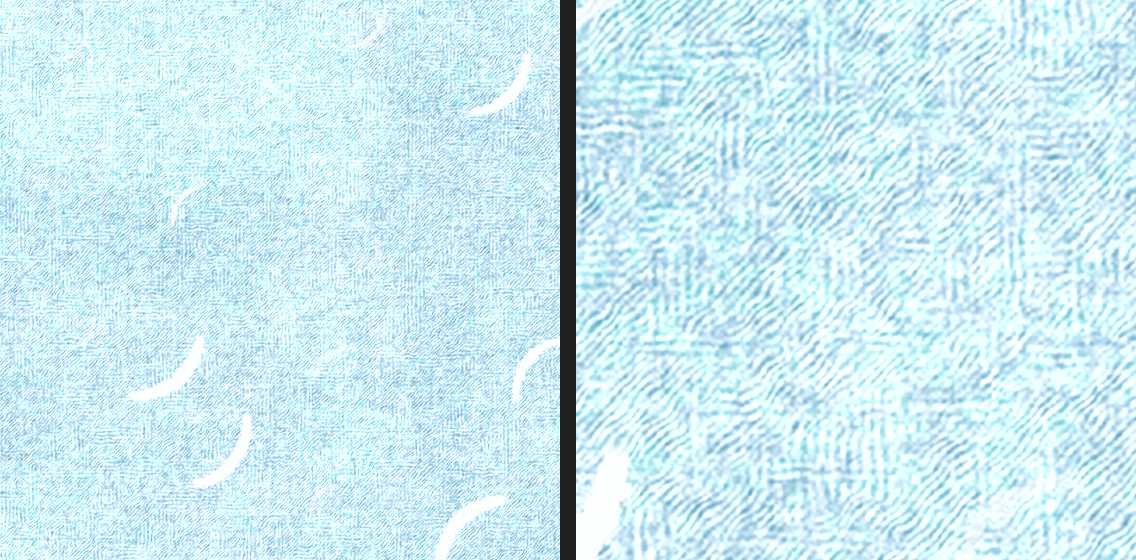
Left: the whole. Right: its middle third, enlarged.
Reproduce this texture procedurally as a WebGL 1 fragment shader.

```glsl
precision highp float;
// Pale blue twill cloth with irregular grain and scattered white crescent strokes.
uniform vec2 u_resolution;

#define THREADS 146.0        // weave periods across the canvas
#define TWILL 0.34           // strength of the woven ribs
#define GRAIN 0.80           // strength of the flecks and speckle
#define SLUB 0.34            // strength of long uneven threads
#define ARC_GRID 4.0         // crescent cells across the canvas
#define ARC_CHANCE 0.62      // share of cells that hold a crescent
#define SHADE vec3(0.55, 0.745, 0.84)
#define LIGHT vec3(1.03, 1.07, 1.10)
#define CYAN_SHIFT vec3(0.015, 0.07, 0.03)

const float TAU = 6.2831853;

float hash(vec2 p) {
  vec3 q = fract(vec3(p.xyx) * 0.1031);
  q += dot(q, q.yzx + 33.33);
  return fract((q.x + q.y) * q.z);
}

float noise(vec2 p) {
  vec2 cell = floor(p);
  vec2 f = fract(p);
  f = f * f * (3.0 - 2.0 * f);
  float low = mix(hash(cell), hash(cell + vec2(1.0, 0.0)), f.x);
  float high = mix(hash(cell + vec2(0.0, 1.0)), hash(cell + 1.0), f.x);
  return mix(low, high, f.y);
}

// Broken twill ribs, leaning to upright or level ribs in small patches.
float weave(vec2 uv) {
  float wobble = 6.0 * noise(uv * 88.0 + 7.0);
  float crossWobble = 5.0 * noise(uv * 80.0 + 33.0);
  vec2 phase = uv * THREADS * TAU;
  float twill = sin(phase.x - phase.y + wobble);
  float upright = sin(phase.x + 0.6 * crossWobble);
  float level = sin(phase.y + 0.6 * wobble);
  float uprightPatch = smoothstep(0.45, 0.85, noise(uv * vec2(52.0, 26.0) + 40.0));
  float levelPatch = smoothstep(0.50, 0.90, noise(uv * vec2(26.0, 52.0) + 90.0));
  float ribs = mix(mix(twill, upright, 0.8 * uprightPatch), level, 0.75 * levelPatch);
  return ribs * (0.3 + 1.1 * noise(uv * 105.0 + 64.0));
}

// Short flecks stretched along the rising diagonal, plus fine speckle.
float grain(vec2 uv) {
  vec2 diagonal = vec2(uv.x + uv.y, uv.x - uv.y) * 0.7071 + 3.0;
  float flecks = noise(diagonal * vec2(150.0, 290.0)) - 0.5;
  float speckle = noise(uv * 400.0 + 11.0) - 0.5;
  return 0.6 * flecks + 0.8 * speckle;
}

// Long thick and thin threads in both directions.
float slubs(vec2 uv) {
  float warp = noise(uv * vec2(240.0, 16.0) + 21.0);
  float weft = noise(uv * vec2(16.0, 240.0) + 55.0);
  return 0.5 * (warp + weft) - 0.5;
}

// Cover of one tapered arc whose middle lies at the origin of p.
float crescent(vec2 p, vec2 bulge, float radius, float width, float soft) {
  vec2 q = p + bulge * radius;
  float span = 0.80;
  float angle = acos(clamp(dot(q, bulge) / max(length(q), 1e-4), -1.0, 1.0));
  float along = angle / span;
  float halfWidth = width * (1.0 - 0.5 * along * along);
  float body = 1.0 - smoothstep(-soft, soft, abs(length(q) - radius) - halfWidth);
  return body * (1.0 - smoothstep(0.9, 1.05, along));
}

float crescents(vec2 uv, float roughness) {
  vec2 home = floor(uv * ARC_GRID);
  float soft = 0.0012 + 1.0 / u_resolution.y;
  float cover = 0.0;
  for (int j = -1; j <= 1; j++) {
    for (int i = -1; i <= 1; i++) {
      vec2 cell = home + vec2(float(i), float(j));
      vec2 seed = cell + 17.0;
      float present = step(hash(seed + 3.0), ARC_CHANCE);
      vec2 jitter = 0.2 + 0.6 * vec2(hash(seed + 31.0), hash(seed + 57.0));
      float size = hash(seed + 83.0);
      float side = hash(seed + 119.0) < 0.5 ? -1.0 : 1.0;
      float turn = 0.3 * (hash(seed + 151.0) - 0.5) - TAU / 8.0;
      vec2 bulge = side * vec2(cos(turn), sin(turn));
      float radius = mix(0.045, 0.125, size);
      float width = mix(0.005, 0.015, size * size) + 0.005 * roughness;
      vec2 p = uv - (cell + jitter) / ARC_GRID;
      float opacity = present * mix(0.6, 0.97, smoothstep(0.1, 0.5, size));
      cover = max(cover, opacity * crescent(p, bulge, radius, width, soft));
    }
  }
  return cover;
}

void main() {
  vec2 uv = gl_FragCoord.xy / u_resolution.y;
  float flecks = grain(uv);

  // Cloth brightness, with the palest threads held back from pure white
  float cloud = noise(uv * 5.0 + 2.0) + 0.8 * noise(uv * 16.0 + 8.0) - 0.9;
  float tone = 0.53 + TWILL * weave(uv) + GRAIN * flecks + SLUB * slubs(uv) + 0.13 * cloud;

  // Cyan drift, strongest towards the upper left
  float corner = 1.0 - smoothstep(0.1, 0.5, length((uv - vec2(0.27, 0.97)) * vec2(0.8, 1.0)));
  corner *= 0.5 + noise(uv * 12.0 + 28.0);
  float drift = noise(uv * 95.0 + 5.0) + 0.5 * noise(uv * 9.0 + 70.0) + 0.4 * corner;
  float cyan = smoothstep(0.55, 1.10, drift);
  tone += 0.06 * corner;
  tone -= 0.55 * max(tone - 0.74, 0.0);

  vec3 cloth = clamp(mix(SHADE, LIGHT, tone) + CYAN_SHIFT * cyan, 0.0, 1.0);
  gl_FragColor = vec4(mix(cloth, vec3(0.995, 1.0, 1.0), crescents(uv, flecks)), 1.0);
}
```
